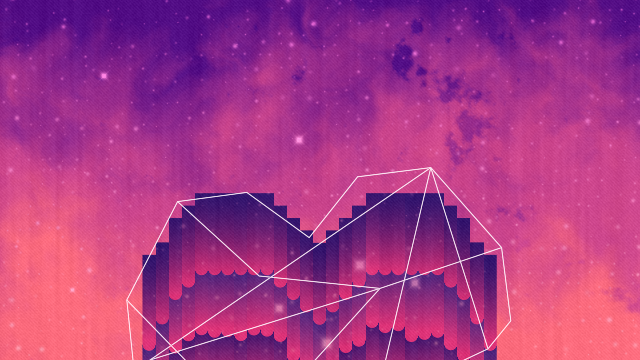
This background is drawn by a Shadertoy shader. Its source:

```glsl
const vec3 INDIGO = vec3(0.32, 0.05, 0.52);
const vec3 PLUM = vec3(0.57, 0.16, 0.55);
const vec3 ROSE = vec3(0.80, 0.27, 0.55);
const vec3 CORAL = vec3(0.99, 0.42, 0.49);

// Closed-off outer wire, then the loose inner struts (start.xy, end.zw)
const vec2 OUTLINE[11] = vec2[11](
    vec2(3.33, -0.05), vec2(3.17, 1.5), vec2(4.44, 3.96), vec2(6.17, 4.19),
    vec2(7.73, 3.06), vec2(8.94, 4.58), vec2(10.77, 4.81), vec2(12.54, 2.81),
    vec2(12.77, 0.98), vec2(12.2, 0.28), vec2(11.5, -0.05));
const vec4 STRUTS[9] = vec4[9](
    vec4(3.17, 1.5, 4.63, 0.0), vec4(4.44, 3.96, 6.48, 2.1),
    vec4(6.48, 2.1, 9.5, 1.79), vec4(9.5, 1.79, 12.54, 2.81),
    vec4(10.77, 4.81, 12.2, 0.28), vec4(10.77, 4.81, 9.64, 0.0),
    vec4(10.77, 4.81, 3.75, 0.0), vec4(9.5, 1.79, 7.88, 0.0),
    vec4(9.5, 1.79, 3.75, 0.0));
// Position and size of the large glints
const vec3 GLINTS[7] = vec3[7](
    vec3(2.6, 7.1, 0.36), vec3(7.48, 5.5, 0.44), vec3(1.81, 1.75, 0.25),
    vec3(9.0, 2.37, 0.6), vec3(10.37, 1.92, 0.5), vec3(6.98, 1.29, 0.5),
    vec3(8.17, 0.42, 0.65));

float hash(vec2 p) {
    return fract(sin(dot(p, vec2(127.1, 311.7))) * 43758.5453);
}

float noise(vec2 p) {
    vec2 i = floor(p), f = fract(p);
    f = f * f * (3.0 - 2.0 * f);
    return mix(mix(hash(i), hash(i + vec2(1, 0)), f.x),
               mix(hash(i + vec2(0, 1)), hash(i + vec2(1, 1)), f.x), f.y);
}

float fbm(vec2 p) {
    float sum = 0.0, amp = 0.5;
    for (int i = 0; i < 5; i++) {
        sum += amp * noise(p);
        p = mat2(1.6, 1.2, -1.2, 1.6) * p + 7.3;
        amp *= 0.5;
    }
    return sum;
}

float segment(vec2 p, vec2 a, vec2 b) {
    vec2 pa = p - a, ba = b - a;
    return length(pa - ba * clamp(dot(pa, ba) / dot(ba, ba), 0.0, 1.0));
}

float blob(vec2 p, vec2 centre, vec2 radius) {
    vec2 q = (p - centre) / radius;
    return exp(-dot(q, q));
}

vec3 skyRamp(float t) {
    vec3 c = mix(INDIGO, PLUM, smoothstep(0.0, 0.27, t));
    c = mix(c, ROSE, smoothstep(0.2, 0.54, t));
    return mix(c, CORAL, smoothstep(0.5, 1.0, t));
}

vec3 sky(vec2 p) {
    float cloud = fbm(p * 0.75 + fbm(p * 0.6) * 1.5);
    float t = 1.0 - p.y / 9.0 + (cloud - 0.48) * 0.55;
    // Bright gas
    float gas = blob(p, vec2(14.6, 5.9), vec2(2.0, 1.6)) * 0.7
              + blob(p, vec2(0.8, 2.6), vec2(1.8, 1.5)) * 0.8
              + blob(p, vec2(6.7, 6.9), vec2(0.3, 1.2)) * 0.4;
    t += gas * 0.35 * fbm(p * 1.5 + 4.0);
    // Dark dust
    float reach = exp(-1.6 * segment(p, vec2(10.4, 7.7), vec2(11.8, 5.4)))
                + 0.9 * blob(p, vec2(13.6, 3.5), vec2(0.9, 0.4))
                + 0.8 * blob(p, vec2(15.3, 1.6), vec2(0.9, 0.7))
                + 0.6 * blob(p, vec2(7.2, 7.2), vec2(0.7, 0.5));
    t -= 0.24 * smoothstep(0.72, 0.98, fbm(p * 2.4 + 2.0) + 0.42 * reach);
    return skyRamp(t);
}

float stars(vec2 p, float cells, float share, float radius) {
    vec2 id = floor(p * cells);
    vec2 centre = 0.25 + 0.5 * vec2(hash(id + 3.1), hash(id + 8.7));
    float d = length(fract(p * cells) - centre) / cells;
    float size = radius * (0.5 + 0.7 * hash(id + 5.5));
    return step(hash(id), share) * exp(-d * d / (size * size)) * (0.3 + 0.7 * hash(id + 1.9));
}

float glint(vec2 p, float size) {
    vec2 q = abs(mat2(0.707, 0.707, -0.707, 0.707) * p) / size;
    return exp(-22.0 * dot(q, q)) + 0.5 * exp(-18.0 * min(q.x, q.y) - 3.0 * max(q.x, q.y));
}

// Stepped columns with layered round tips; alpha is coverage
vec4 heart(vec2 p, float px) {
    float width = 0.328;
    float x = (p.x - 7.99) / width + 0.5;
    float column = floor(x), d = abs(column), f = fract(x) - 0.5;
    float tint = hash(vec2(column, 2.0)) - 0.5;
    float top = 4.17 - 0.31 * (max(4.0 - d, 0.0) + max(d - 9.0, 0.0)) - 0.3 * step(11.5, d);
    float tip = width * (0.5 - sqrt(max(0.25 - f * f, 0.0)));
    float first = top - 2.05 - 0.35 * step(12.5, d);
    float second = first - 1.5 + 0.4 * tint;
    vec3 dark = vec3(0.20, 0.08, 0.43), warm = vec3(0.87, 0.20, 0.47);
    vec3 c = mix(dark, warm, clamp((second + 0.2 - p.y) / 1.5, 0.0, 1.0));
    vec3 middle = mix(dark + 0.06, warm, clamp((first + 0.2 - p.y) / 1.5 + 0.2 * tint, 0.0, 1.0));
    vec3 upper = mix(dark, warm, pow(clamp((top - p.y) / 2.05 + 0.12 * tint, 0.0, 1.0), 1.4));
    c = mix(c, middle, smoothstep(-px, px, p.y - second - tip));
    c = mix(c, upper, smoothstep(-px, px, p.y - first - tip));
    float side = 13.5 * width - abs(p.x - 7.99);
    float cover = smoothstep(-px, px, top - p.y) * smoothstep(-px, px, side);
    return vec4(c, cover);
}

float wires(vec2 p) {
    float d = 1e3;
    for (int i = 0; i < 10; i++) d = min(d, segment(p, OUTLINE[i], OUTLINE[i + 1]));
    for (int i = 0; i < 9; i++) d = min(d, segment(p, STRUTS[i].xy, STRUTS[i].zw));
    return d;
}

void mainImage(out vec4 fragColor, in vec2 fragCoord) {
    // Canvas is 16 by 9 units
    vec2 p = fragCoord / iResolution.xy * vec2(16.0, 9.0);
    float px = 9.0 / iResolution.y;
    vec4 shape = heart(p, 0.6 * px);
    vec3 color = mix(sky(p), shape.rgb, shape.a);

    // Stars and glints
    vec3 starColor = mix(vec3(1.0, 0.66, 0.72), vec3(0.95, 0.42, 0.88), p.y / 9.0);
    float light = stars(p, 1.6, 0.4, 0.055) + 0.7 * stars(p + 3.7, 3.5, 0.4, 0.03);
    color = mix(color, starColor, min(light, 1.0) * mix(0.85, 0.4, shape.a));
    for (int i = 0; i < 7; i++) {
        float glow = glint(p - GLINTS[i].xy, GLINTS[i].z);
        color = mix(color, starColor + 0.06, min(glow, 1.0) * mix(1.0, 0.55, shape.a));
    }

    // Woven grain and vertical streaks
    color += 0.016 * sin((p.x + p.y) * 75.0);
    color += 0.035 * (noise(vec2(p.x * 9.0, p.y * 0.4)) - 0.5);
    color += 0.04 * (noise(p * 30.0) - 0.5);

    float line = 1.0 - smoothstep(0.0, px, wires(p) - 0.008 + 0.25 * px);
    fragColor = vec4(mix(color, vec3(1.0, 0.95, 0.98), 0.9 * line), 1.0);
}
```
